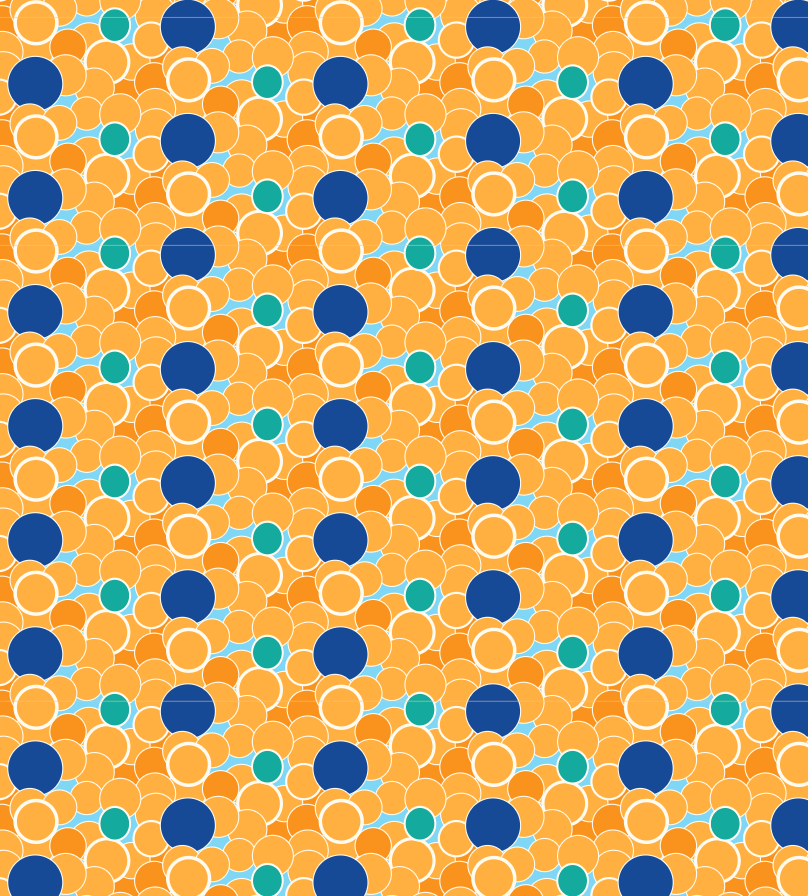
Give the GLSL for this pattern, as a WebGL 1 fragment shader.

```glsl
precision highp float;
// Overlapping white-rimmed discs in orange, navy and teal over pale blue.
// Each disc is folded onto a half-drop lattice and painted back to front;
// a few hairline seams cross the finished cloth.
uniform vec2 u_resolution;

const vec2 HALF_CELL = vec2(195.7, 73.15);  // the canvas is 1149 units tall
const vec3 CREAM = vec3(1.0, 0.985, 0.94);
const vec3 AMBER = vec3(1.0, 0.69, 0.25);
const vec3 ORANGE = vec3(0.98, 0.575, 0.115);
const vec3 NAVY = vec3(0.085, 0.285, 0.59);
const vec3 TEAL = vec3(0.08, 0.665, 0.62);
const vec3 SKY = vec3(0.50, 0.84, 0.96);

float pixel;  // size of one pixel in canvas units

// Offset to the nearest point of the half-drop lattice
vec2 fold(vec2 p) {
  vec2 a = mod(p + HALF_CELL, 2.0 * HALF_CELL) - HALF_CELL;
  vec2 b = mod(p, 2.0 * HALF_CELL) - HALF_CELL;
  return dot(a, a) < dot(b, b) ? a : b;
}

float coverage(float d) {
  return clamp(0.5 - d / pixel, 0.0, 1.0);
}

// Paints a filled shape with a cream rim inside its edge
void paint(inout vec3 color, float d, float rim, vec3 fill) {
  color = mix(color, CREAM, coverage(d));
  color = mix(color, fill, coverage(d + rim));
}

void disc(inout vec3 color, vec2 p, vec2 center, float radius, float rim, vec3 fill) {
  paint(color, length(fold(p - center)) - radius, rim, fill);
}

void main() {
  pixel = 1149.0 / u_resolution.y;
  vec2 canvas = vec2(gl_FragCoord.x, u_resolution.y - gl_FragCoord.y) * pixel;
  vec2 p = canvas - vec2(240.9, 34.4);
  vec3 color = SKY;

  // Rear discs
  disc(color, p, vec2(69.0, -53.0), 26.0, 1.4, AMBER);
  disc(color, p, vec2(-3.0, -49.0), 30.0, 1.4, AMBER);
  disc(color, p, vec2(121.0, 7.0), 26.0, 1.4, ORANGE);
  disc(color, p, vec2(-29.0, -101.0), 24.0, 1.4, ORANGE);
  disc(color, p, vec2(124.0, -28.0), 24.0, 1.4, AMBER);
  disc(color, p, vec2(-43.0, -75.0), 26.0, 1.4, ORANGE);
  disc(color, p, vec2(42.0, -47.0), 24.0, 1.4, ORANGE);

  // Cascade to the left of the navy disc
  disc(color, p, vec2(-42.0, -41.0), 27.0, 1.4, AMBER);
  disc(color, p, vec2(-41.0, -15.0), 27.0, 1.4, AMBER);
  disc(color, p, vec2(-47.0, 17.0), 24.0, 2.8, AMBER);

  // Cluster to the right, with a bold-rimmed disc at its back
  disc(color, p, vec2(92.0, -28.0), 30.0, 4.0, AMBER);
  disc(color, p, vec2(76.0, 5.0), 26.0, 1.4, AMBER);
  disc(color, p, vec2(39.0, -11.0), 27.0, 1.4, AMBER);
  disc(color, p, vec2(66.0, 38.0), 22.0, 1.4, AMBER);
  disc(color, p, vec2(109.0, 39.0), 27.0, 1.4, AMBER);

  // Navy disc, its foot scalloped by two amber discs
  disc(color, p, vec2(0.0), 36.0, 1.4, NAVY);
  disc(color, p, vec2(-7.0, 51.0), 26.0, 1.4, AMBER);
  disc(color, p, vec2(31.0, 50.0), 23.0, 1.4, AMBER);

  // Front ring and upright teal oval
  disc(color, p, vec2(1.0, 68.0), 29.0, 4.5, AMBER);
  vec2 oval = fold(p - vec2(102.0, 71.0)) * vec2(1.1, 1.0);
  paint(color, length(oval) - 23.0, 2.8, TEAL);

  // Hairline seams every second repeat, the third one missing
  float seam = (canvas.y - 22.4) / 292.3;
  float row = floor(seam + 0.5);
  float line = coverage(abs(seam - row) * 292.3 - 0.7);
  float present = step(0.5, abs(row - 2.0)) * step(row, 3.5);
  color = mix(color, vec3(0.98, 0.75, 0.48), 0.5 * line * present);

  gl_FragColor = vec4(color, 1.0);
}
```
